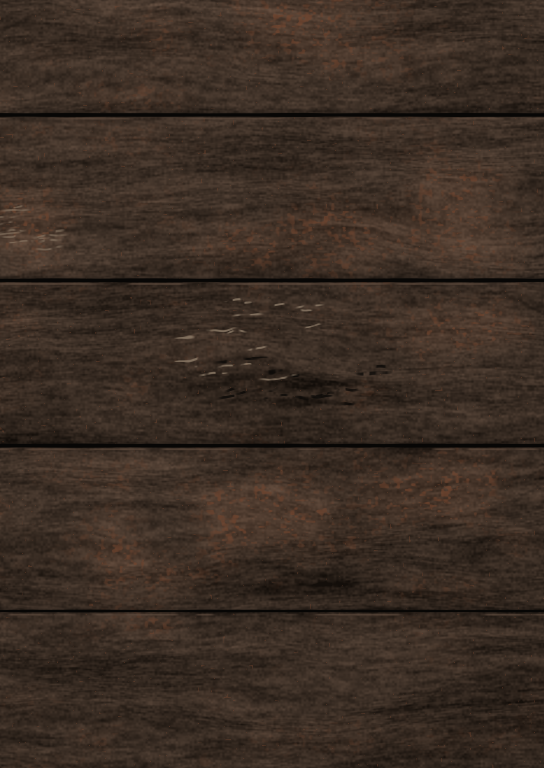
Reproduce this texture procedurally as a Shadertoy shader.

```glsl
// Five dark, weathered wooden boards with rusty wear, pale scratches and narrow black seams.

const float FIRST_SEAM = 0.2044;   // height of the lowest seam
const float BOARD_PITCH = 0.2153;  // distance between seams
const vec3 WOOD_DARK  = vec3(0.125, 0.095, 0.072);
const vec3 WOOD_LIGHT = vec3(0.370, 0.293, 0.240);
const vec3 RUST       = vec3(0.450, 0.270, 0.180);
const vec3 SCRATCH    = vec3(0.580, 0.510, 0.430);
const vec3 SEAM       = vec3(0.028, 0.024, 0.018);

float hash(vec2 p) {
    vec3 q = fract(p.xyx * 0.1031);
    q += dot(q, q.yzx + 33.33);
    return fract((q.x + q.y) * q.z);
}

float noise(vec2 p) {
    vec2 cell = floor(p), f = fract(p);
    f = f * f * (3.0 - 2.0 * f);
    float low = mix(hash(cell), hash(cell + vec2(1, 0)), f.x);
    float high = mix(hash(cell + vec2(0, 1)), hash(cell + vec2(1, 1)), f.x);
    return mix(low, high, f.y);
}

float fbm(vec2 p) {
    float sum = 0.0, amp = 0.533;
    for (int i = 0; i < 4; i++) {
        sum += amp * noise(p);
        p = mat2(1.6, 0.9, -0.9, 1.6) * p + 17.3;
        amp *= 0.5;
    }
    return sum;
}

// Soft elliptical falloff
float blob(vec2 p, vec2 centre, vec2 radius) {
    vec2 d = (p - centre) / radius;
    return exp(-dot(d, d));
}

// Long fibres bent by a slow warp; returns a value around zero
float woodGrain(vec2 p, vec2 seed) {
    float bend = fbm(p * vec2(4.0, 11.0) + seed) - 0.5;
    vec2 q = p + vec2(0.0, 0.045 * bend);
    float bands = fbm(q * vec2(5.0, 75.0) + seed) - 0.5;
    float fibres = noise(q * vec2(28.0, 240.0) + seed) - 0.5;
    float pores = noise(q * vec2(110.0, 380.0) + seed) - 0.5;
    return 0.55 * bands + 0.30 * fibres + 0.32 * pores;
}

// Worn areas: broad patches broken up by ragged noise
float wornPatches(vec2 p, vec2 seed) {
    const vec4 patches[8] = vec4[8](
        vec4(0.20, 0.25, 0.10, 0.050), vec4(0.35, 0.33, 0.09, 0.040),
        vec4(0.57, 0.36, 0.10, 0.045), vec4(0.61, 0.57, 0.08, 0.040),
        vec4(0.42, 0.69, 0.14, 0.045), vec4(0.60, 0.71, 0.10, 0.060),
        vec4(0.43, 0.96, 0.12, 0.055), vec4(0.04, 0.71, 0.06, 0.060));
    float wear = 0.0;
    for (int i = 0; i < 8; i++) wear = max(wear, blob(p, patches[i].xy, patches[i].zw));
    float ragged = fbm(p * vec2(13.0, 20.0) + seed);
    return smoothstep(0.30, 0.95, 0.55 * wear + 0.9 * ragged - 0.10);
}

// Scattered short strokes, gently rising to the right
float strokes(vec2 p, vec2 centre, vec2 spread, float halfWidth, float seed, float px) {
    float ink = 0.0;
    for (int i = 0; i < 16; i++) {
        vec2 id = vec2(float(i), seed);
        vec2 offset = vec2(hash(id), hash(id + 31.7)) - 0.5;
        vec2 d = p - centre - offset * spread;
        float reach = mix(0.006, 0.034, hash(id + 67.1));
        d.y -= 0.10 * d.x + 0.006 * (noise(p * 65.0 + id) - 0.5);
        float body = 1.0 - smoothstep(halfWidth, halfWidth + 1.3 * px, abs(d.y));
        float ends = 1.0 - smoothstep(0.5 * reach, reach, abs(d.x));
        ink = max(ink, body * ends * smoothstep(0.25, 0.65, noise(p * vec2(130.0, 70.0) + id)));
    }
    return ink;
}

void mainImage(out vec4 fragColor, in vec2 fragCoord) {
    float px = 1.0 / iResolution.y;
    vec2 p = fragCoord * px;
    float board = (p.y - FIRST_SEAM) / BOARD_PITCH;
    float seamIndex = floor(board + 0.5);
    float seamDist = (board - seamIndex) * BOARD_PITCH;
    vec2 seed = vec2(19.7, 43.1) * (floor(board) + 3.0);

    // Wood tone, a little lighter towards the top
    float tone = 0.40 + woodGrain(p, seed) + 0.22 * (p.y - 0.5);
    tone += 0.40 * (fbm(p * vec2(4.0, 7.0) + seed) - 0.5);
    tone += 0.26 * (noise(p * 330.0) - 0.5);
    tone += 0.08 * (hash(seed) - 0.5);

    // Dark weathered hollows
    float hollow = blob(p, vec2(0.42, 0.49), vec2(0.10, 0.022))
                 + 0.8 * blob(p, vec2(0.38, 0.245), vec2(0.15, 0.025));
    tone -= 0.38 * hollow * smoothstep(0.25, 0.70, fbm(p * vec2(18.0, 90.0)));

    // Rust haze and crumbly flecks
    float wear = wornPatches(p, seed);
    tone += 0.20 * wear;
    vec3 color = mix(WOOD_DARK, WOOD_LIGHT, clamp(tone, -0.2, 1.1));
    float flecks = smoothstep(0.54, 0.82, 0.6 * noise(p * vec2(210.0, 290.0)) + 0.4 * noise(p * 120.0 + 9.0));
    color = mix(color, RUST, wear * (0.12 + 0.60 * flecks));
    float dust = smoothstep(0.93, 0.99, noise(p * 240.0 + 71.0));
    color = mix(color, RUST, 0.45 * dust);

    // Cracks and pale scratches
    color = mix(color, SEAM, 0.75 * strokes(p, vec2(0.41, 0.505), vec2(0.22, 0.07), 0.0008, 5.0, px));
    color = mix(color, SCRATCH, 0.75 * strokes(p, vec2(0.35, 0.555), vec2(0.22, 0.12), 0.0004, 11.0, px));
    color = mix(color, SCRATCH, 0.50 * strokes(p, vec2(0.03, 0.700), vec2(0.10, 0.06), 0.0004, 23.0, px));

    // Shaded board edges, broken bright lip and black seam
    color *= 1.0 - 0.35 * exp(-abs(seamDist) / 0.005);
    float lip = 1.0 - smoothstep(0.0004, 0.0004 + 1.2 * px, abs(seamDist + 0.0047));
    color = mix(color, WOOD_LIGHT, 0.65 * lip * smoothstep(0.25, 0.75, noise(vec2(p.x * 45.0, seamIndex))));
    float halfSeam = (seamIndex < 0.5 ? 0.0013 : 0.0022) + 0.0007 * (noise(vec2(p.x * 30.0, seamIndex + 8.0)) - 0.5);
    color = mix(color, SEAM, 1.0 - smoothstep(halfSeam - 0.5 * px, halfSeam + 0.8 * px, abs(seamDist)));

    fragColor = vec4(clamp(color, 0.0, 1.0), 1.0);
}
```
